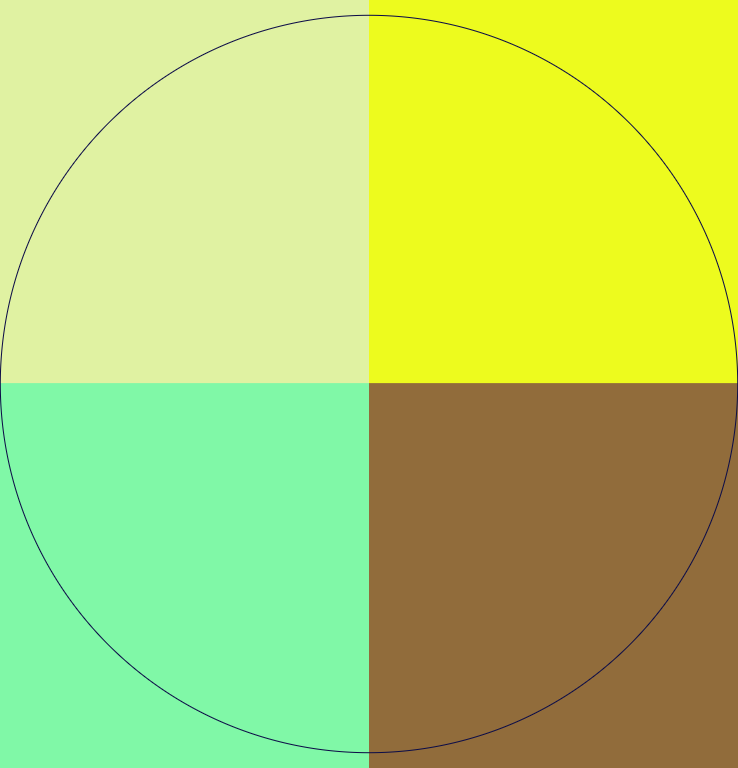
Reproduce this background procedurally as a Shadertoy shader.

```glsl
const vec3 PALE_LIME = vec3(0.878, 0.949, 0.635);
const vec3 YELLOW    = vec3(0.929, 0.984, 0.118);
const vec3 MINT      = vec3(0.502, 0.973, 0.655);
const vec3 BROWN     = vec3(0.569, 0.424, 0.231);
const vec3 NAVY      = vec3(0.05, 0.05, 0.28);

const float SPLIT_HEIGHT = 0.0012;
const float RING_RADIUS = 0.4996;
const float RING_HALF_WIDTH = 0.0007;

// Coverage of the region where the signed distance is negative
float coverage(float dist, float pixel) {
    return clamp(0.5 - dist / pixel, 0.0, 1.0);
}

float ringDistance(vec2 p, float radius, float halfWidth) {
    return abs(length(p) - radius) - halfWidth;
}

// Four flat colours meeting at the origin
vec3 quadrants(vec2 p, float pixel) {
    float right = coverage(-p.x, pixel);
    float top = coverage(-p.y, pixel);
    vec3 lower = mix(MINT, BROWN, right);
    vec3 upper = mix(PALE_LIME, YELLOW, right);
    return mix(lower, upper, top);
}

void mainImage(out vec4 fragColor, in vec2 fragCoord) {
    float pixel = 1.0 / min(iResolution.x, iResolution.y);
    vec2 p = (fragCoord - 0.5 * iResolution.xy) * pixel;

    vec3 color = quadrants(p - vec2(0.0, SPLIT_HEIGHT), pixel);

    // Thin circle touching the sides of the canvas
    float ring = ringDistance(p, RING_RADIUS, RING_HALF_WIDTH);
    color = mix(color, NAVY, coverage(ring, pixel));

    fragColor = vec4(color, 1.0);
}
```
